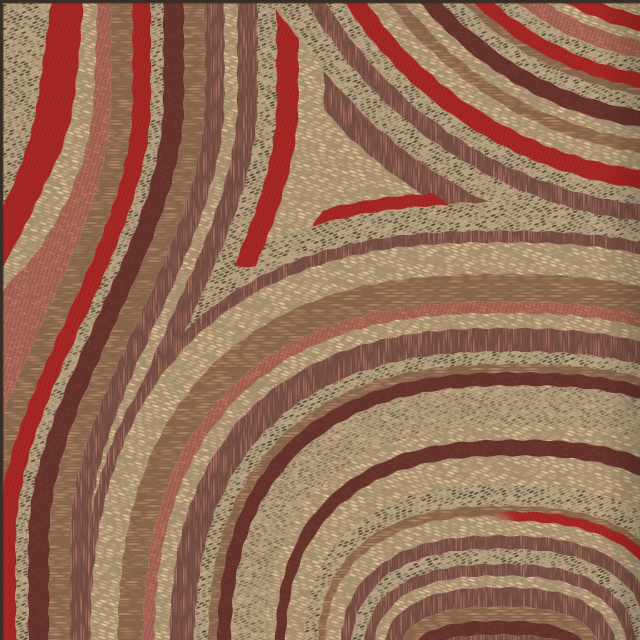
A Shadertoy shader for this pattern:

```glsl
#define SPAN 768.0
#define BEIGE vec3(0.70, 0.60, 0.47)
#define TWEED vec3(0.64, 0.56, 0.45)
#define BROWN vec3(0.56, 0.42, 0.32)
#define MAUVE vec3(0.49, 0.33, 0.28)
#define DARK vec3(0.40, 0.20, 0.17)
#define RED vec3(0.64, 0.15, 0.14)
#define PINK vec3(0.64, 0.39, 0.33)
#define ROUNDNESS 2.5

float hash(vec2 p) {
    return fract(sin(dot(p, vec2(12.99, 78.23))) * 4375.85);
}

// Rounded bricks of random height, staggered by row
float stitch(vec2 p) {
    float row = floor(p.y);
    p.x += 7.0 * hash(vec2(row, 3.0));
    vec2 f = sin(3.1416 * fract(p));
    return hash(vec2(floor(p.x), row)) * f.x * f.y;
}

// Antialiased coverage
float above(float v, float edge) {
    float w = max(fwidth(v), 0.001);
    return clamp((v - edge) / w + 0.5, 0.0, 1.0);
}

float stripe(float v, float lo, float hi) {
    return above(v, lo) * (1.0 - above(v, hi));
}

void band(inout vec3 cloth, vec3 yarn, float v, float lo, float hi) {
    cloth = mix(cloth, yarn, stripe(v, lo, hi));
}

// Nested flattened arches: solves for the height of the arch through q
float archHeight(vec2 q) {
    float rise = 790.0 - q.y;
    float h = length(vec2(q.x - 610.0, rise));
    for (int i = 0; i < 12; i++) {
        float k = (h - 300.0) / 90.0;
        float dx = abs(q.x - 600.0 - 25.0 * exp(-k * k));
        float aspect = 0.85 + 68.0 / h;
        h = pow(pow(dx / aspect, ROUNDNESS) + pow(rise, ROUNDNESS), 1.0 / ROUNDNESS);
    }
    return h;
}

void mainImage(out vec4 fragColor, in vec2 fragCoord) {
    vec2 uv = fragCoord / iResolution.xy;
    vec2 raw = vec2(uv.x, 1.0 - uv.y) * SPAN;
    vec2 q = raw + 0.8 * sin(raw.yx * 0.21 + 2.0 * sin(raw * 0.07));

    // Yarns with their weaves
    float slub = stitch(vec2(raw.x + raw.y, raw.y - 0.35 * raw.x) / vec2(15.0, 4.0));
    float fleck = stitch(vec2(raw.x - 0.5 * raw.y, raw.y + 0.4 * raw.x) / vec2(9.0, 3.5));
    float rib = stitch(raw.yx / vec2(34.0, 3.0));
    float weft = stitch(raw / vec2(22.0, 3.5));
    float twill = sin(1.3 * (raw.x + raw.y)) * sin(0.9 * raw.y);
    vec3 beige = BEIGE * (0.91 + 0.40 * slub);
    vec3 tweed = TWEED * (1.15 - 0.75 * fleck);
    vec3 brown = BROWN * (0.92 + 0.36 * weft);
    vec3 mauve = MAUVE * (0.90 + 0.48 * rib);
    vec3 dark = DARK * (0.97 + 0.15 * fleck);
    vec3 red = RED * (1.0 + 0.08 * twill);
    vec3 pink = PINK * (0.96 + 0.09 * twill + 0.20 * slub);

    // Curve families: swaying bands, corner circles, arches
    float sway = q.x - mix(209.0, 47.0, smoothstep(120.0, 650.0, q.y));
    float ring = length(q - vec2(830.0, -265.0));
    float arch = archHeight(q);

    // Upper right circles and the central triangle
    vec3 c = beige;
    band(c, tweed, ring, 533.0, 563.0);
    band(c, tweed, arch, 513.0, 545.0);
    c = mix(c, mauve, stripe(ring, 563.0, 594.0) * above(q.x, 389.0) * above(arch, 547.0));
    c = mix(c, red, stripe(arch, 545.0, 560.0) * above(ring, 587.0) * above(q.x + 0.6 * q.y, 538.0));
    band(c, mauve, ring, 514.0, 534.0);
    band(c, tweed, ring, 495.0, 514.0);
    band(c, red, ring, 473.0, 495.0);
    band(c, brown, ring, 437.0, 452.0);
    band(c, dark, ring, 402.0, 422.0);
    band(c, tweed, ring, 384.0, 402.0);
    band(c, brown, ring, 374.0, 384.0);
    band(c, red, ring, 358.0, 375.0);
    band(c, tweed, ring, 342.0, 358.0);
    band(c, pink, ring, 320.0, 340.0);
    band(c, red, ring, 290.0, 308.0);

    // Swaying bands; those on the far left fan out downwards
    float fan = sway + 0.14 * q.y * clamp((-80.0 - sway) / 60.0, 0.0, 1.0);
    c = mix(beige, c, above(sway, 100.0));
    band(c, tweed, fan, -400.0, -147.0);
    band(c, red, fan, -147.0, -109.0);
    band(c, pink, fan, -92.0, -76.0);
    band(c, brown, fan, -76.0, -50.0);
    band(c, red, sway, -50.0, -28.0);
    band(c, tweed, sway, -28.0, -13.0);
    band(c, dark, sway, -13.0, 12.0);
    band(c, brown, sway, 12.0, 37.0);
    band(c, mauve, sway, 37.0, 60.0);
    band(c, mauve, sway, 76.0, 100.0);
    band(c, tweed, sway, 100.0, 124.0);
    float bladeEnds = above(322.0 + 0.8 * q.y - q.x, 0.0) * above(320.0 - q.y, 0.0);
    c = mix(c, red, stripe(sway, 123.0, 149.0) * bladeEnds);

    // Lower arches, from the outside in
    vec3 a = beige;
    band(a, mauve, arch, 499.0, 520.0);
    band(a, brown, arch, 428.0, 461.0);
    band(a, pink, arch, 414.0, 428.0);
    band(a, mauve, arch, 368.0, 396.0);
    band(a, tweed, arch, 353.0, 368.0);
    band(a, brown, arch, 343.0, 353.0);
    band(a, dark, arch, 327.0, 343.0);
    band(a, mix(beige, tweed, 0.6), arch, 280.0, 327.0);
    band(a, dark, arch, 243.0, 262.0);
    band(a, tweed, arch, 184.0, 208.0);
    band(a, brown, arch, 171.0, 183.0);
    a = mix(a, red, stripe(arch, 165.0, 176.0) * smoothstep(585.0, 625.0, q.x));
    band(a, mauve, arch, 131.0, 147.0);
    band(a, tweed, arch, 113.0, 131.0);
    band(a, mauve, arch, 99.0, 113.0);
    band(a, mauve, arch, 62.0, 85.0);
    band(a, brown, arch, 45.0, 62.0);
    band(a, dark, arch, 28.0, 45.0);
    band(a, mauve, arch, 0.0, 28.0);
    c = mix(c, a, above(sway, 60.0) * (1.0 - above(arch, 513.0)));

    // Shaded right side and dark selvedge
    c *= 1.0 - 0.14 * smoothstep(715.0, SPAN, raw.x);
    float selvedge = 1.0 - smoothstep(2.5, 5.5, min(raw.x, raw.y));
    c = mix(c, vec3(0.22, 0.18, 0.14), selvedge);
    fragColor = vec4(c, 1.0);
}
```
